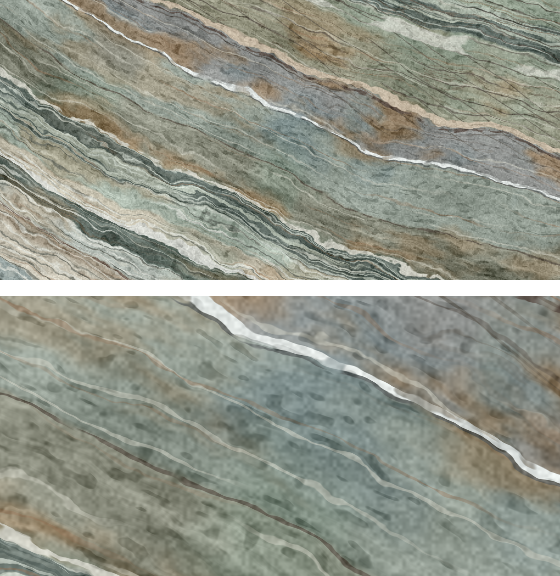
Top, the full canvas; bottom, a detail of the centre.
Reproduce this texture procedurally as a WebGL 1 fragment shader.

```glsl
precision highp float;
// Polished green marble: slanted strata descending to the right, with pale veins.
// A warped depth coordinate picks the layer colours; rows of broken strands and
// stretched noise along the flow add banding, cracks, rust stains and grain.
uniform vec2 u_resolution;

float hash(vec2 p) {
  vec3 h = fract(p.xyx * .1031);
  h += dot(h, h.yzx + 33.33);
  return fract((h.x + h.y) * h.z);
}

float noise(vec2 p) {
  vec2 i = floor(p), f = fract(p);
  f = f * f * (3. - 2. * f);
  return mix(mix(hash(i), hash(i + vec2(1, 0)), f.x),
             mix(hash(i + vec2(0, 1)), hash(i + vec2(1, 1)), f.x), f.y);
}

float fbm(vec2 p) {
  float sum = 0., amp = .516;
  for (int i = 0; i < 5; i++) {
    sum += amp * noise(p);
    p = p * 2.03 + 17.3;
    amp *= .5;
  }
  return sum;
}

// Thin irregular lines where the noise crosses its middle value
float crack(vec2 p, float width) {
  return 1. - smoothstep(width * .2, width, abs(fbm(p) - .5));
}

float vein(float d, float width) {
  float blur = .7 / u_resolution.y;
  return 1. - smoothstep(max(width - blur, 0.), width + blur, abs(d));
}

// One wandering, interrupted line in each row across the flow
float strand(vec2 flow, float density, float width) {
  float row = flow.y * density, cell = floor(row);
  float center = .15 + .7 * noise(vec2(flow.x * 4., cell * 5.3));
  float strength = noise(vec2(flow.x * 3. + cell * 3.7, cell * 1.9));
  float ragged = .3 + noise(vec2(flow.x * 40., cell));
  return vein((row - cell - center) / density, width * ragged) * smoothstep(.35, .6, strength);
}

float between(float s, float a, float b, float soft) {
  return smoothstep(a - soft, a + soft, s) - smoothstep(b - soft, b + soft, s);
}

vec3 layer(vec3 above, vec3 below, float s, float edge, float soft) {
  return mix(above, below, smoothstep(edge - soft, edge + soft, s));
}

void main() {
  vec2 p = gl_FragCoord.xy / u_resolution.y;
  float along = .9 * p.x - .42 * p.y;
  float bow = (p.x - .8) / .8;
  float s = 1. - p.y - .46 * p.x - .06 * (1. - bow * bow);

  // Bend, fold and fray the strata
  vec2 q = vec2(along, s);
  s += .1 * (fbm(q * vec2(2.2, 3) + 3.7) - .5);
  s += .06 * (fbm(q * vec2(5, 10) + 21.) - .5);
  s += mix(.02, .045, smoothstep(.2, .3, s)) * (fbm(q * vec2(13, 20) + 33.) - .5);
  vec2 flow = vec2(along, s);
  float stain = fbm(flow * vec2(3, 8) + 40.);
  float patchy = noise(p * 9. + 2.);

  // Broad layers, from the upper right to the lower left
  vec3 c = vec3(.61, .64, .57);
  c = layer(c, vec3(.6, .6, .52), s, -.52, .05);
  c = layer(c, vec3(.56, .57, .56), s, -.3, .008);
  c = layer(c, vec3(.57, .61, .57), s, -.12, .01);
  c = layer(c, vec3(.52, .53, .47), s, .1, .008);
  c = layer(c, vec3(.5, .53, .47), s, .25, .006);
  c = layer(c, vec3(.67, .72, .67), s, .375, .004);
  c = layer(c, vec3(.78, .76, .69), s, .455, .008);
  c = layer(c, vec3(.36, .41, .38), s, .55, .003);
  c = layer(c, vec3(.73, .76, .73), s, .65, .004);
  c = layer(c, vec3(.66, .62, .55), s, .74, .01);
  c = layer(c, vec3(.79, .77, .71), s, .8, .01);
  c = layer(c, vec3(.6, .65, .64), s, .93, .006);

  // Mineral tints: green clouds, teal beside the white vein, rust
  c = mix(c, vec3(.53, .61, .55), .45 * smoothstep(.5, .7, fbm(p * 3. + 60.)));
  float teal = between(s, -.2, .02, .05) * smoothstep(.45, .68, fbm(flow * 4. + 5.));
  c = mix(c, vec3(.43, .51, .53), .6 * teal);
  float rusty = .35 + .3 * between(s, -.42, -.1, .05) + .3 * between(s, .22, .33, .02);
  c = mix(c, vec3(.6, .48, .34), rusty * smoothstep(.55, .7, stain));

  // Dark flow bands with pale threads
  float banded = between(s, -.74, -.62, .005) + between(s, .265, .38, .005);
  float lower = smoothstep(.36, .4, s);
  float stripes = smoothstep(.45, .56, fbm(flow * vec2(1.3, 46) + 9.));
  c = mix(c, mix(vec3(.35, .4, .38), vec3(.68, .72, .67), stripes), .85 * banded);
  c = mix(c, vec3(.78, .81, .77), .75 * banded * strand(flow, 65., .003));
  c = mix(c, vec3(.27, .32, .3), .7 * banded * strand(flow + 7., 50., .003));
  c += (fbm(flow * vec2(5, 55)) - .5) * mix(.16, .36, between(s, .1, .26, .02) + lower * .5);
  c += (fbm(p * 6. + 8.) - .5) * .24;

  // Cracks and strands along the strata, and slanting across the upper layers
  float upper = 1. - smoothstep(-.3, -.13, s);
  c = mix(c, vec3(.33, .3, .27), .65 * upper * strand(flow, 24., .0025));
  vec2 steep = vec2(p.x - .7 * p.y, -p.y - .66 * p.x);
  c = mix(c, vec3(.36, .34, .3), .6 * upper * strand(steep + .02 * stain, 22., .002));
  c = mix(c, vec3(.4, .35, .29), .4 * upper * crack(flow * vec2(2, 15) + 70., .016));
  c = mix(c, vec3(.8, .8, .75), .5 * strand(flow + 3., 19., .003));
  c = mix(c, vec3(.57, .43, .32), .5 * patchy * strand(flow + 5., 15., .003));
  c = mix(c, vec3(.35, .37, .34), .65 * lower * strand(flow + 9., 34., .003));
  c = mix(c, vec3(.87, .88, .85), .7 * lower * strand(flow + 13., 30., .005));

  // Pale patches and broken veins with dark rims
  float swell = .5 * noise(vec2(along * 8., 4)) + .5 * noise(vec2(along * 50., s * 60.));
  float broken = smoothstep(.2, .4, noise(flow * vec2(35, 110)));
  c = mix(c, vec3(.82, .83, .79), .8 * between(s, -.61, -.56, .004) * smoothstep(.42, .47, stain));
  c = mix(c, vec3(.34, .29, .26), .8 * broken * vein(s + .285, .009 * swell));
  c = mix(c, vec3(.81, .75, .67), .85 * vein(s + .31, .024 * swell));
  c = mix(c, vec3(.35, .37, .37), .7 * broken * vein(s + .122, .003 + .01 * swell));
  c = mix(c, vec3(.89, .91, .9), (.4 + .6 * broken) * vein(s + .125, .001 + .009 * swell));
  c = mix(c, vec3(.35, .32, .28), .75 * broken * vein(s - .104, .003));
  c = mix(c, vec3(.83, .83, .79), .9 * broken * vein(s - .26, .012 * swell));
  c = mix(c, vec3(.86, .87, .85), .85 * vein(s - .54, .022 * swell));
  c = mix(c, vec3(.4, .33, .29), .75 * broken * vein(s - .745, .008 * swell));

  // Crystal grain and pits
  c += (noise(p * 230.) - .5) * .11 + (noise(flow * vec2(70, 140)) - .5) * .08;
  c -= .1 * smoothstep(.7, .85, noise(flow * vec2(45, 100) + 15.));
  gl_FragColor = vec4(c, 1);
}
```
